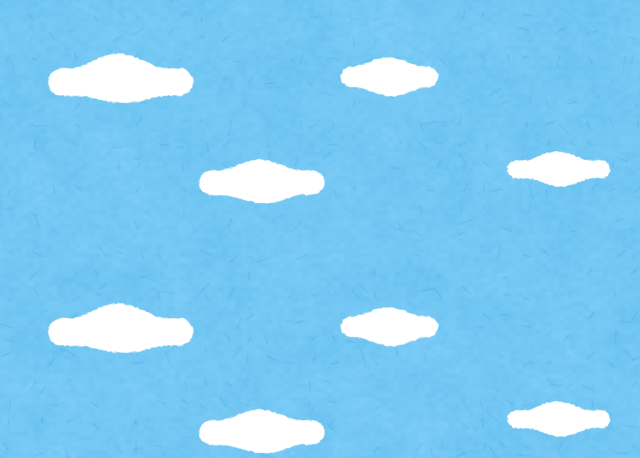
This pattern is drawn by a Shadertoy shader. Its source:

```glsl
// Flat white clouds in repeating rows on mottled sky-blue paper.

const float ROW_PERIOD = 0.5456;  // in canvas heights
const int CLOUD_COUNT = 4;

// Cloud centres inside one tile, measured from its top left.
const vec2 CENTRES[CLOUD_COUNT] = vec2[](
    vec2(0.2637, 0.1788), vec2(0.8504, 0.1679),
    vec2(0.5712, 0.3987), vec2(1.2199, 0.3695));

// Half length, end radius, lobe half height, lobe offset (down is positive).
const vec4 SHAPES[CLOUD_COUNT] = vec4[](
    vec4(0.158, 0.0300, 0.0538, -0.0080), vec4(0.106, 0.0225, 0.0420, 0.0),
    vec4(0.137, 0.0265, 0.0474, -0.0027), vec4(0.112, 0.0195, 0.0383, 0.0));

float hash(vec2 p) {
    vec3 q = fract(p.xyx * 0.1031);
    q += dot(q, q.yzx + 33.33);
    return fract((q.x + q.y) * q.z);
}

float valueNoise(vec2 p) {
    vec2 cell = floor(p);
    vec2 f = fract(p);
    f = f * f * (3.0 - 2.0 * f);
    float low = mix(hash(cell), hash(cell + vec2(1, 0)), f.x);
    float high = mix(hash(cell + vec2(0, 1)), hash(cell + vec2(1, 1)), f.x);
    return mix(low, high, f.y);
}

float fbm(vec2 p) {
    float sum = 0.0;
    float weight = 0.5;
    for (int i = 0; i < 4; i++) {
        sum += weight * valueNoise(p);
        p = mat2(1.6, 1.2, -1.2, 1.6) * p + 17.3;
        weight *= 0.5;
    }
    return sum / 0.9375;
}

// Round-ended bar whose radius swells into a lobe at the middle.
float cloudDistance(vec2 p, vec4 shape) {
    float t = (p.x - 0.12 * p.y) / (1.9 * shape.z);
    float bump = max(1.0 - t * t, 0.0);
    bump *= bump;
    float reach = shape.x - shape.y;
    vec2 spine = vec2(clamp(p.x, -reach, reach), bump * shape.w);
    return length(p - spine) - mix(shape.y, shape.z, bump);
}

float nearestCloud(vec2 p) {
    float d = 1e3;
    for (int i = 0; i < CLOUD_COUNT; i++) {
        d = min(d, cloudDistance(p - CENTRES[i], SHAPES[i]));
    }
    return d;
}

// One short, faint fibre in some of the cells.
float fibres(vec2 p, float size, float seed, float aa) {
    vec2 cell = floor(p / size);
    vec2 key = cell + seed;
    vec2 jitter = vec2(hash(key + 3.1), hash(key + 7.7));
    vec2 local = p - (cell + 0.35 + 0.3 * jitter) * size;
    float angle = 6.2832 * hash(key + 11.9);
    vec2 along = vec2(cos(angle), sin(angle));
    float halfLength = size * mix(0.08, 0.22, hash(key + 19.3));
    local -= along * clamp(dot(local, along), -halfLength, halfLength);
    float stroke = 1.0 - smoothstep(0.0, 0.0015 + aa, length(local));
    return stroke * step(0.6, hash(key + 23.5));
}

vec3 skyPaper(vec2 p, float aa) {
    vec3 sky = vec3(0.45, 0.78, 0.953);
    float mottle = fbm(p * 13.0) - 0.5;
    float grain = fbm(p * vec2(75.0, 95.0)) - 0.5;
    float fibre = fibres(p, 0.047, 5.0, aa) + fibres(p + 0.021, 0.071, 41.0, aa);
    sky += vec3(0.06, 0.035, 0.018) * mottle;
    sky += vec3(0.07, 0.045, 0.025) * grain;
    return sky - vec3(0.045, 0.035, 0.02) * fibre;
}

void mainImage(out vec4 fragColor, in vec2 fragCoord) {
    vec2 p = fragCoord / iResolution.y;
    float aa = 1.0 / iResolution.y;

    // Tile downward from the top edge.
    vec2 tile = vec2(p.x, mod(1.0 - p.y, ROW_PERIOD));

    // Slightly torn cloud outline.
    float d = nearestCloud(tile);
    d += 0.0035 * (valueNoise(tile * 190.0) - 0.5);

    float cover = 1.0 - smoothstep(-aa, aa, d);
    vec3 white = vec3(0.995, 1.0, 0.995);
    fragColor = vec4(mix(skyPaper(p, aa), white, cover), 1.0);
}
```
